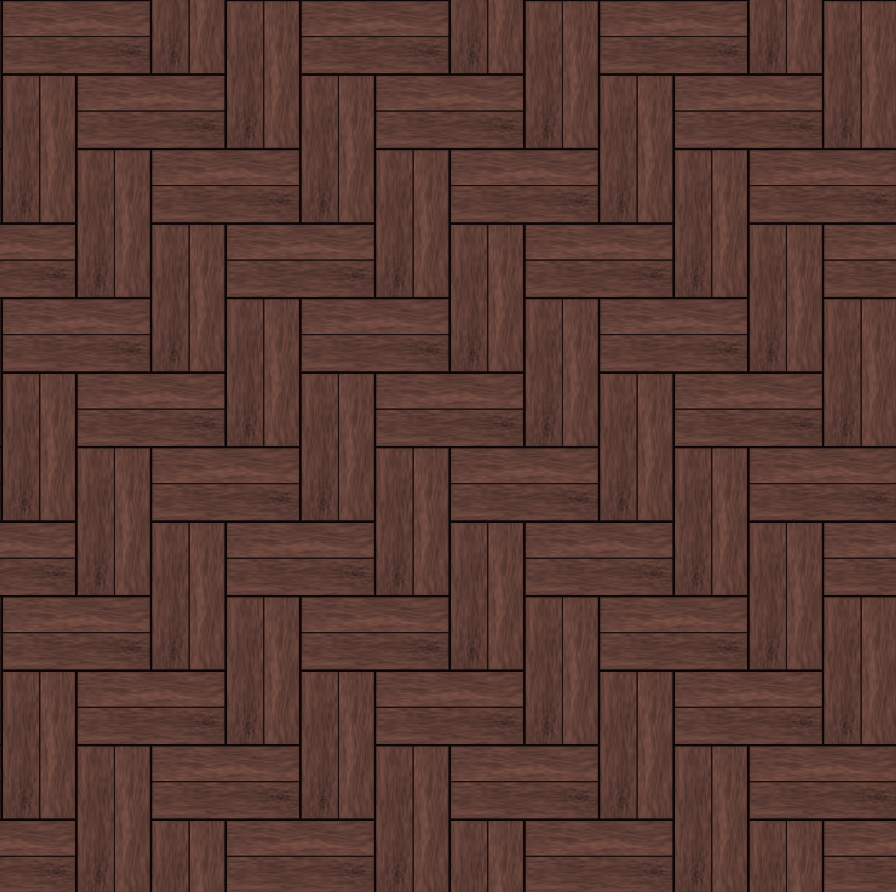
A WebGL 2 fragment shader for this pattern:

```glsl
#version 300 es
precision highp float;

uniform vec2 u_resolution;
out vec4 outColor;

float hash(vec2 p) {
    vec3 q = fract(p.xyx * vec3(0.1031, 0.1030, 0.0973));
    q += dot(q, q.yzx + 33.33);
    return fract((q.x + q.y) * q.z);
}

float noise(vec2 p) {
    vec2 i = floor(p), f = fract(p);
    f = f * f * (3.0 - 2.0 * f);
    return mix(mix(hash(i), hash(i + vec2(1, 0)), f.x),
               mix(hash(i + vec2(0, 1)), hash(i + vec2(1, 1)), f.x), f.y);
}

// Soft spot of elliptical shape
float spot(vec2 p, vec2 center, vec2 radius) {
    vec2 d = (p - center) / radius;
    return exp(-dot(d, d));
}

// Block coordinates: x along the grain 0..2, y across both slats 0..1
vec2 herringbone(vec2 p) {
    vec2 cell = floor(p), f = p - cell;
    float k = mod(cell.x - cell.y, 4.0);
    if (k < 1.5) return vec2(f.x + k, f.y);
    return vec2(f.y + 3.0 - k, 1.0 - f.x);
}

// Brightness of the wood, from 0 to 1
float woodTone(vec2 b) {
    float lower = step(0.49, b.y);
    vec2 knot = vec2(1.73, 0.69);
    float knotArea = lower * spot(b, knot, vec2(0.24, 0.17));

    // Grain bends around the knot and wavers along the slat
    vec2 g = b + vec2(0.0, 0.05 * noise(b * vec2(2.5, 4.0)) + lower * 7.0);
    g.y += 0.35 * (b.y - knot.y) * knotArea;
    float broad = noise(g * vec2(1.8, 13.0));
    float streak = noise(g * vec2(5.0, 32.0) + 17.0);
    float fiber = noise(g * vec2(13.0, 58.0) + 41.0);
    float tone = 0.62 + 0.16 * (broad - 0.5) + 0.22 * (streak - 0.5) + 0.26 * (fiber - 0.5);

    // Upper slat: pale band along its inner edge
    float paleBand = smoothstep(0.29, 0.38, b.y + 0.04 * broad);
    tone += (1.0 - lower) * (0.13 * paleBand - 0.02);

    // Lower slat: dusky heart, pale patches at the start and outer edge
    tone -= lower * 0.07 * spot(b, vec2(0.95, 0.68), vec2(0.8, 0.15));
    tone += lower * 0.14 * spot(b, vec2(0.22, 0.92), vec2(0.35, 0.10));
    tone += lower * 0.08 * spot(b, vec2(1.3, 0.94), vec2(0.5, 0.06));

    // Knot with rings and radial cracks
    vec2 d = (b - knot) * vec2(1.0, 1.25);
    float rings = sin(length(d) * 85.0 + 4.0 * noise(b * 12.0));
    float cracks = noise(vec2(atan(d.y, d.x) * 5.0, length(d) * 9.0) + 60.0);
    tone += knotArea * (0.06 * rings + 0.32 * (cracks - 0.5) - 0.13);
    tone -= lower * 0.18 * spot(b, knot, vec2(0.07, 0.055));
    return clamp(tone, 0.0, 1.0);
}

void main() {
    vec2 uv = gl_FragCoord.xy / u_resolution;
    vec2 p = vec2(uv.x * 12.0 - 0.023, (1.0 - uv.y) * 11.97);
    float px = 12.0 / u_resolution.x;
    vec2 b = herringbone(p);

    vec3 darkWood = vec3(0.17, 0.11, 0.10);
    vec3 paleWood = vec3(0.50, 0.33, 0.285);
    vec3 color = mix(darkWood, paleWood, woodTone(b));

    // Thin seam between the two slats
    float seam = abs(b.y - 0.49);
    float seamMask = 1.0 - smoothstep(0.009 - 0.5 * px, 0.009 + 0.5 * px, seam);
    color = mix(color, vec3(0.10, 0.055, 0.05), seamMask);

    // Dark joint and soft shade around each block
    vec2 e = min(b, vec2(2.0, 1.0) - b);
    float edge = min(e.x, e.y);
    color *= 1.0 - 0.15 * exp(-edge * 35.0);
    float joint = 1.0 - smoothstep(0.017 - 0.5 * px, 0.017 + 0.5 * px, edge);
    color = mix(color, vec3(0.05, 0.022, 0.022), joint);

    outColor = vec4(color, 1.0);
}
```
